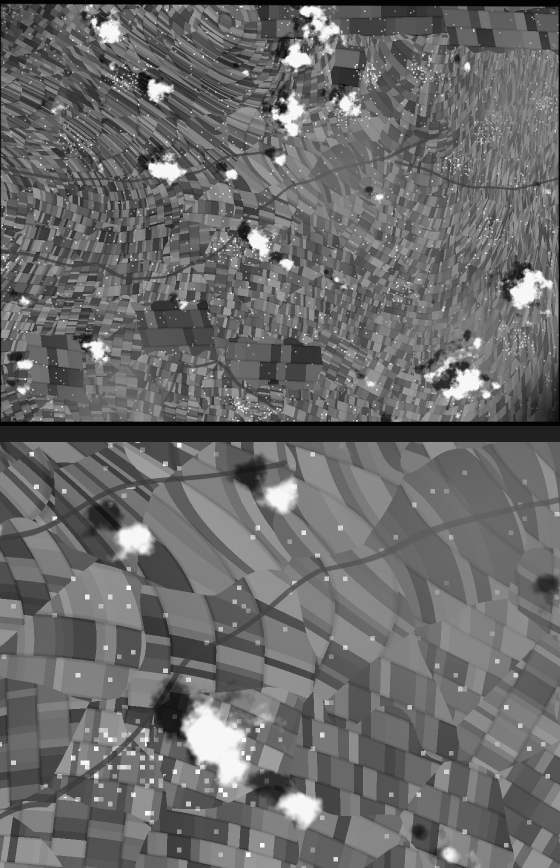
Top, the full canvas; bottom, a detail of the centre.
This texture is drawn by a Shadertoy shader. Its source:

```glsl
// Grey aerial view of farmland: districts of narrow strip fields, large estates,
// villages and rivers, under haze and small clouds that cast shadows.
// Voronoi districts turn a grid of hashed parcels; value noise shapes the rest.

const float WIDTH = 1.313;  // canvas width when its height is 1
const float CLOUD_WHITE = 0.97, HAZE_GREY = 0.5, RIVER_GREY = 0.23;

float hash(vec2 p) {
    vec3 q = fract(p.xyx * 0.1031);
    q += dot(q, q.yzx + 33.33);
    return fract((q.x + q.y) * q.z);
}

vec2 hash2(vec2 p) { return vec2(hash(p), hash(p + 57.3)); }

float noise(vec2 p) {
    vec2 i = floor(p), f = fract(p), e = vec2(0, 1);
    f = f * f * (3.0 - 2.0 * f);
    return mix(mix(hash(i), hash(i + e.yx), f.x),
               mix(hash(i + e), hash(i + e.yy), f.x), f.y);
}

float fbm(vec2 p) {
    float sum = 0.0, gain = 0.53;
    for (int i = 0; i < 4; i++) {
        sum += gain * noise(p);
        p = mat2(1.6, 1.2, -1.2, 1.6) * p + 7.1;
        gain *= 0.5;
    }
    return sum;
}

vec2 rotate(vec2 p, float a) {
    return mat2(cos(a), sin(a), -sin(a), cos(a)) * p;
}

float blob(vec2 p, vec2 center, float radius) {
    vec2 d = (p - center) / radius;
    return exp(-dot(d, d));
}

// Cell of the closest scattered site, used as district identity
vec2 nearestSite(vec2 p) {
    vec2 base = floor(p), best = base;
    float closest = 9.0;
    for (int k = 0; k < 9; k++) {
        vec2 cell = base + vec2(k % 3, k / 3) - 1.0;
        float d = length(cell + hash2(cell) - p);
        if (d < closest) { closest = d; best = cell; }
    }
    return best;
}

// Tone around zero of a parcel in shifted bands with dark edges
float parcels(vec2 p, vec2 size, float seed) {
    float row = p.y / size.y, band = floor(row);
    float x = p.x / size.x + 20.0 * hash(vec2(band, seed));
    x += 0.35 * sin(x * 2.1 + band);
    float tone = hash(vec2(floor(x), band + seed * 13.0)) - 0.5;
    float edge = 0.5 - abs(fract(row) - 0.5);
    return tone - 0.16 * (1.0 - smoothstep(0.03, 0.09, edge));
}

float stripFields(vec2 p) {
    vec2 site = nearestSite(p * 12.0 + 0.5 * noise(p * 20.0));
    float pick = hash(site + 4.0), east = smoothstep(0.4, 0.9, p.x);
    float turn = 1.1 * noise(p * 2.0 + 3.0) + 0.35 * pick - 0.85;
    turn += 1.57 * step(mix(0.62, 0.85, east), hash(site + 9.0));
    vec2 size = mix(vec2(0.006, 0.018), vec2(0.011, 0.03), hash2(site + 2.0));
    float tone = parcels(rotate(p, turn), size, pick * 40.0);
    float patchTone = 0.06 * (pick - 0.5) + 0.12 * (fbm(p * 6.0) - 0.5);
    return mix(0.395, 0.435, east) + patchTone + tone * mix(0.38, 0.31, east);
}

// Big dark parcels inside boxes given as center and half size
float addEstates(float grey, vec2 p) {
    vec4 boxes[6] = vec4[6](vec4(0.97, 0.96, 0.36, 0.045),
        vec4(1.19, 0.93, 0.15, 0.05), vec4(0.82, 0.84, 0.035, 0.06),
        vec4(0.41, 0.23, 0.085, 0.06), vec4(0.64, 0.15, 0.11, 0.055),
        vec4(0.13, 0.14, 0.065, 0.075));
    for (int i = 0; i < 6; i++) {
        vec2 q = rotate(p - boxes[i].xy, 0.07 * float(i % 3) - 0.02);
        q.x += 0.25 * q.y * float(i % 2);
        vec2 d = abs(q) - boxes[i].zw;
        float tone = 0.31 + 0.3 * parcels(q, vec2(0.036, 0.042), float(i) + 3.0);
        if (max(d.x, d.y) + 0.02 * noise(p * 35.0) < 0.01) grey = tone;
    }
    return grey;
}

// Bright roofs crowd around hashed village centers
float villageRoofs(vec2 p) {
    float density = 0.012;
    for (int i = 0; i < 18; i++) {
        vec2 center = hash2(vec2(i, 21)) * vec2(WIDTH, 1);
        density += 0.24 * blob(p + 0.03 * noise(p * 30.0), center, 0.03);
    }
    vec2 cell = floor(p / 0.0036);
    return step(hash(cell + 80.0), density) * (0.15 + 0.35 * hash(cell));
}

// Distance to five winding rivers of four points each
float riverDistance(vec2 p) {
    vec2 bends[20] = vec2[20](
        vec2(-.02, .61), vec2(.15, .57), vec2(.4, .59), vec2(.66, .65),
        vec2(-.02, .425), vec2(.3, .345), vec2(.47, .37), vec2(.59, .5),
        vec2(.59, .5), vec2(.69, .565), vec2(.86, .61), vec2(1.03, .69),
        vec2(.93, .625), vec2(1.11, .56), vec2(1.2, .552), vec2(1.34, .6),
        vec2(.385, .07), vec2(.43, .145), vec2(.5, .155), vec2(.65, .04));
    p += 0.03 * (vec2(noise(p * 13.0), noise(p * 13.0 + 40.0)) - 0.5);
    float nearest = 9.0;
    for (int i = 0; i < 19; i++) {
        if (i % 4 == 3) continue;
        vec2 a = p - bends[i], b = bends[i + 1] - bends[i];
        float along = clamp(dot(a, b) / dot(b, b), 0.0, 1.0);
        nearest = min(nearest, length(a - b * along));
    }
    return nearest;
}

// Cloud banks as center and radius, then small scattered puffs
float cloudCover(vec2 p) {
    vec3 banks[11] = vec3[11](vec3(.745, .95, .06), vec3(.71, .87, .04),
        vec3(.675, .72, .05), vec3(.813, .76, .03), vec3(.394, .598, .042),
        vec3(.611, .435, .034), vec3(.373, .795, .03), vec3(.25, .93, .04),
        vec3(1.095, .11, .07), vec3(1.24, .32, .065), vec3(.23, .18, .03));
    float core = -1.0;
    for (int i = 0; i < 35; i++) {
        vec3 puff = vec3(hash2(vec2(i, 5)) * vec2(WIDTH, 1), 0.02);
        if (i < 11) puff = banks[i];
        core = max(core, (i < 11 ? 1.0 : 0.8) - length(p - puff.xy) / puff.z);
    }
    return smoothstep(0.1, 0.65, 0.9 * core + 2.2 * (fbm(p * 42.0) - 0.5));
}

float hazeAmount(vec2 p) {
    float haze = blob(p, vec2(0.27, 0.06), 0.13) + blob(p, vec2(0.79, 0.58), 0.13)
               + blob(p, vec2(1.24, 0.75), 0.16) + blob(p, vec2(1.1, 0.2), 0.15);
    return clamp(0.5 * haze * (0.5 + fbm(p * 9.0)), 0.0, 0.75);
}

void mainImage(out vec4 fragColor, in vec2 fragCoord) {
    float pixel = 1.0 / iResolution.y;
    vec2 p = fragCoord / iResolution.xy * vec2(WIDTH, 1);

    // Land, averaged over four points
    float grey = 0.0;
    for (int k = 0; k < 4; k++) {
        vec2 q = p + pixel * (vec2(k % 2, k / 2) * 0.5 - 0.25);
        grey += 0.25 * (addEstates(stripFields(q), q) + villageRoofs(q));
    }
    float bank = smoothstep(0.0016, 0.0016 + 1.5 * pixel, riverDistance(p));
    grey = mix(grey, RIVER_GREY, 0.75 - 0.75 * bank);

    // Dim corners, haze, shadows and clouds
    grey *= 1.0 - 0.8 * blob(p, vec2(1.32, 0.02), 0.11)
                - 0.4 * blob(p, vec2(0, 0.97), 0.12);
    grey = mix(grey, HAZE_GREY, hazeAmount(p));
    grey *= 1.0 - 0.65 * cloudCover(p + vec2(0.024, -0.018));
    grey = mix(grey, CLOUD_WHITE, cloudCover(p));

    // Black frame, slightly slanted on top
    float top = 0.991 - 0.005 * p.x - p.y;
    float inset = min(min(p.x - 0.002, WIDTH - 0.003 - p.x), min(p.y - 0.01, top));
    grey *= smoothstep(-pixel, pixel, inset);
    fragColor = vec4(vec3(clamp(grey, 0.01, 1.0)), 1);
}
```
